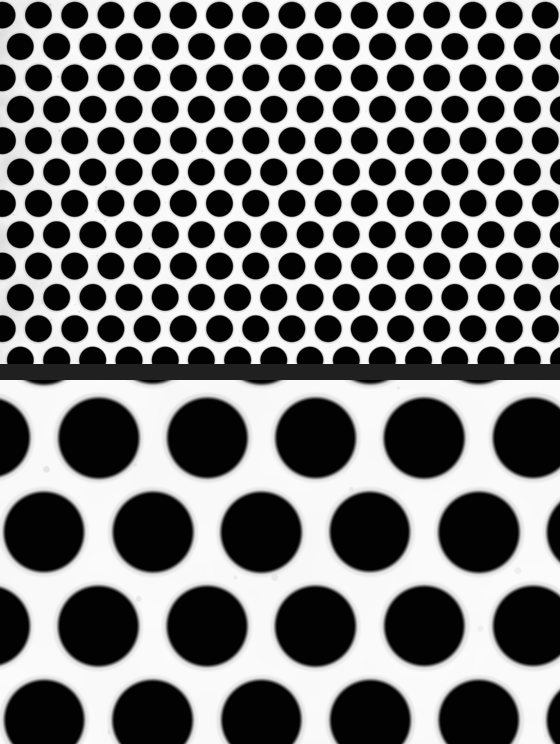
Top, the full canvas; bottom, a detail of the centre.
This pattern is drawn by a WebGL 1 fragment shader. Its source:

```glsl
precision highp float;
// A white perforated sheet: round black holes in staggered rows, each with a
// soft rim and a pale grey bevel. Distances are in hole pitches; cellular
// specks and layered sines dull the sheet, mostly towards its left side.

uniform vec2 u_resolution;

#define HOLES_ACROSS 15.468
#define ROW_STEP 0.866
#define FIRST_HOLE vec2(0.063, 0.421)
#define HOLE_RADIUS 0.371
#define RIM_SOFTNESS 0.024
#define BEVEL_RADIUS 0.418
#define BEVEL_SHIFT 0.012
#define JITTER 0.006
#define SPECK_CHANCE 0.07
#define HOLE_COLOR vec3(0.008)
#define BEVEL_COLOR vec3(0.885)
#define SHEET_COLOR vec3(0.985)

vec2 hash2(vec2 cell) {
  vec2 h = vec2(dot(cell, vec2(12.7, 31.1)), dot(cell, vec2(26.9, 18.3)));
  return fract(sin(h) * 437.58);
}

// Uneven tone, from 0 to 1
float mottle(vec2 p) {
  float sum = 0.0;
  float weight = 0.5;
  for (int i = 0; i < 4; i++) {
    sum += weight * sin(p.x + 1.7 * sin(p.y)) * sin(p.y + 1.3 * sin(p.x));
    p = mat2(1.6, 1.2, -1.2, 1.6) * p + 1.9;
    weight *= 0.55;
  }
  return clamp(0.5 + 0.6 * sum, 0.0, 1.0);
}

// Sparse small dots, at most one per cell
float specks(vec2 p, float pixel) {
  vec2 cell = floor(p);
  vec2 seed = hash2(cell + 7.0);
  vec2 center = 0.25 + 0.5 * hash2(cell + 31.0);
  float radius = 0.05 + 0.08 * seed.y;
  float dot_mask = 1.0 - smoothstep(radius - pixel, radius + pixel,
                                    length(p - cell - center));
  return dot_mask * step(seed.x, SPECK_CHANCE);
}

void main() {
  // Pitch units, y measured down from the top edge
  float pixel = HOLES_ACROSS / u_resolution.x;
  vec2 p = vec2(gl_FragCoord.x, u_resolution.y - gl_FragCoord.y) * pixel;
  vec2 uv = gl_FragCoord.xy / u_resolution;

  // Nearest hole in the staggered lattice
  float row = floor((p.y - FIRST_HOLE.y) / ROW_STEP + 0.5);
  float start = FIRST_HOLE.x + 0.5 * mod(row, 2.0);
  float column = floor(p.x - start + 0.5);
  vec2 center = vec2(start + column, FIRST_HOLE.y + row * ROW_STEP);
  vec2 seed = hash2(vec2(column, row));
  vec2 local = p - center - JITTER * (seed - 0.5);

  // Grime gathers at the left, slightly at the right
  float tone = mottle(p * 1.6);
  float side = exp(-uv.x * 9.0) + 0.3 * exp((uv.x - 1.0) * 14.0);
  vec3 color = SHEET_COLOR - 0.11 * side * tone - 0.012 * tone;
  color -= 0.16 * specks(p * 4.0, pixel * 4.0) * exp(-uv.x * 2.0);

  // Bevel leans outwards, as if seen from above the middle
  vec2 lean = BEVEL_SHIFT * (2.0 * uv - 1.0) * vec2(1.0, -1.0);
  float bevel_distance = length(local - lean);
  float bevel = 1.0 - smoothstep(BEVEL_RADIUS - 0.028,
                                 BEVEL_RADIUS + 0.014, bevel_distance);
  color = mix(color, BEVEL_COLOR - 0.04 * side, bevel * (0.8 + 0.2 * seed.x));

  // Dark opening
  float radius = HOLE_RADIUS + JITTER * (seed.y - 0.5);
  float soft = max(RIM_SOFTNESS, 0.75 * pixel);
  float sheet = smoothstep(radius - soft, radius + soft, length(local));
  gl_FragColor = vec4(mix(HOLE_COLOR, color, sheet), 1.0);
}
```
